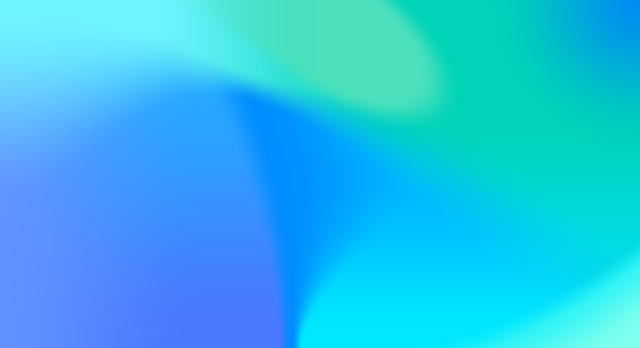
This background is drawn by a Shadertoy shader. Its source:

```glsl
// Soft flowing gradient: a blue fin between violet-blue, green and mint fields.

// Colours
const vec3 PALE_CYAN  = vec3(0.44, 0.96, 1.00);
const vec3 PERIWINKLE = vec3(0.39, 0.58, 1.00);
const vec3 INDIGO     = vec3(0.29, 0.47, 1.00);
const vec3 AZURE      = vec3(0.15, 0.66, 1.00);
const vec3 DEEP_BLUE  = vec3(0.00, 0.55, 1.00);
const vec3 SKY        = vec3(0.00, 0.72, 1.00);
const vec3 CYAN       = vec3(0.00, 0.91, 1.00);
const vec3 GREEN      = vec3(0.00, 0.83, 0.72);
const vec3 TEAL       = vec3(0.00, 0.86, 0.90);
const vec3 LIGHT_LEAF = vec3(0.30, 0.88, 0.74);
const vec3 CORNER     = vec3(0.00, 0.52, 0.97);
const vec3 AQUA       = vec3(0.16, 0.95, 0.97);
const vec3 MINT       = vec3(0.50, 1.00, 0.93);

// Layout, in fractions of the canvas
const float CREST_X     = 0.28;               // where the fin starts to fall
const float CREST_Y     = 0.795;
const float FIN_FOOT_X  = 0.445;              // foot of the fin's left edge
const float MINT_FOOT_X = 0.70;
const vec2  LEAF_CENTER = vec2(0.515, 0.92);
const vec2  LEAF_AXIS   = vec2(0.82, -0.57);
const vec2  LEAF_RADII  = vec2(0.41, 0.185);  // in canvas heights

// Smooth ramp that may rise or fall
float ramp(float a, float b, float x) {
    float t = clamp((x - a) / (b - a), 0.0, 1.0);
    return t * t * (3.0 - 2.0 * t);
}

// Violet-blue field on the left
vec3 leftField(vec2 uv) {
    vec3 color = mix(INDIGO, AZURE, ramp(0.0, 0.78, uv.y));
    return mix(color, PERIWINKLE, 0.95 * ramp(0.32, -0.03, uv.x));
}

// Blue fin: dark along its left edge, cyan toward the bottom
vec3 finField(vec2 uv, float leftEdge) {
    float width = mix(0.016, 0.25, ramp(0.0, 0.55, uv.y));
    float light = ramp(0.0, width, uv.x - leftEdge - 0.012);
    vec3 open = mix(SKY, CYAN, ramp(0.48, 0.0, uv.y));
    return mix(DEEP_BLUE, open, light);
}

// Cyan to green field with a lighter rounded leaf and a blue corner
vec3 upperField(vec2 uv, float aspect) {
    vec3 green = mix(GREEN, TEAL, ramp(0.68, 0.25, uv.y));
    vec3 color = mix(PALE_CYAN, green, ramp(0.20, 0.64, uv.x));

    vec2 q = (uv - LEAF_CENTER) * vec2(aspect, 1.0);
    vec2 local = vec2(max(dot(q, LEAF_AXIS), 0.0),
                      dot(q, vec2(-LEAF_AXIS.y, LEAF_AXIS.x)));
    float leaf = ramp(1.08, 0.72, length(local / LEAF_RADII));
    color = mix(color, LIGHT_LEAF, leaf * ramp(0.22, 0.52, uv.x));

    float cornerDist = length((1.0 - uv) * vec2(aspect, 1.0));
    return mix(color, CORNER, ramp(0.46, -0.08, cornerDist));
}

void mainImage(out vec4 fragColor, in vec2 fragCoord) {
    vec2 uv = fragCoord / iResolution.xy;
    float aspect = iResolution.x / iResolution.y;

    // Left field and fin, split by a curve leaning left as it rises
    float finEdge = FIN_FOOT_X - 0.16 * uv.y * uv.y;
    float finSoft = mix(0.010, 0.045, uv.y);
    vec3 color = mix(leftField(uv), finField(uv, finEdge),
                     ramp(-finSoft, finSoft, uv.x - finEdge));

    // Upper field, crisp near the crest and diffuse to both sides
    float fall = max(uv.x - CREST_X, 0.0);
    float crest = CREST_Y - 0.28 * fall - 1.1 * fall * fall
                - 0.10 * ramp(CREST_X, 0.0, uv.x);
    float crestSoft = 0.045 + 0.25 * ramp(0.40, 0.0, uv.x)
                    + 0.15 * ramp(0.38, 0.85, uv.x);
    color = mix(color, upperField(uv, aspect),
                ramp(-crestSoft, crestSoft, uv.y - crest));

    // Mint swell in the lower right
    float run = max(uv.x - MINT_FOOT_X, -0.2);
    float depth = 0.55 * run + 1.4 * run * run - uv.y;
    vec3 swell = mix(AQUA, MINT, ramp(0.0, 0.24, depth));
    color = mix(color, swell, ramp(-0.03, 0.06, depth));

    fragColor = vec4(color, 1.0);
}
```
